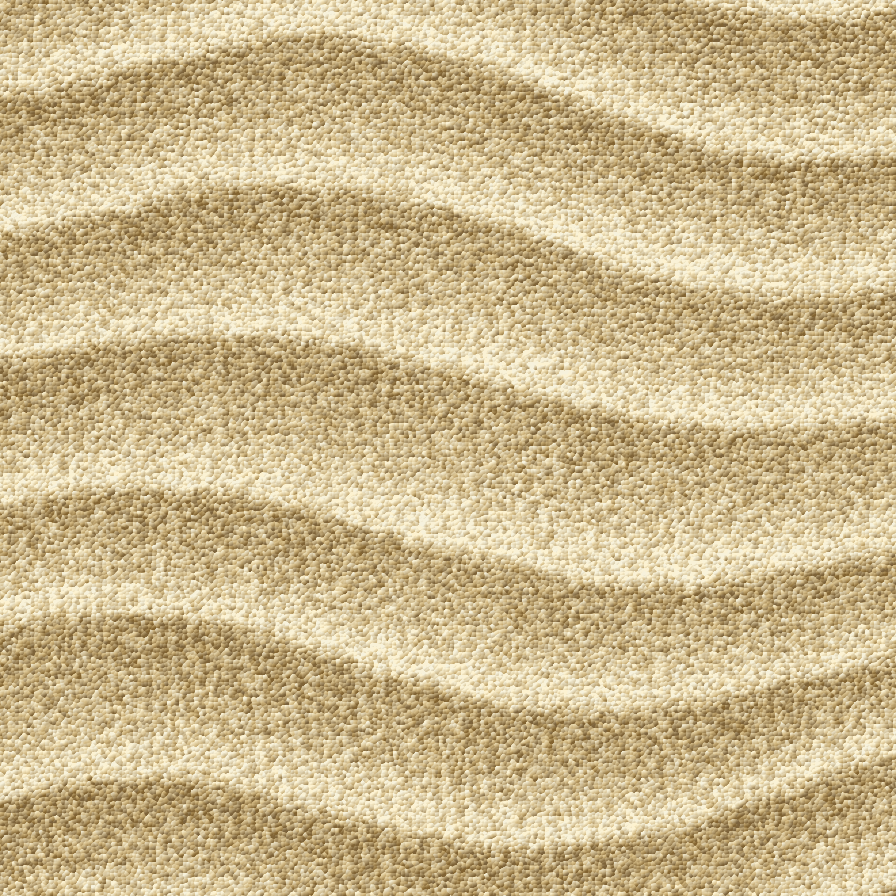
Write a WebGL 1 fragment shader that draws this texture.

```glsl
precision highp float;
// Wind-rippled beach sand: soft wavy crests over fine, side-lit grains.

uniform vec2 u_resolution;

float hash(vec2 p) {
  return fract(sin(dot(p, vec2(127.1, 311.7))) * 43758.5453);
}

float noise(vec2 p) {
  vec2 i = floor(p), f = fract(p);
  f = f * f * (3.0 - 2.0 * f);
  return mix(mix(hash(i), hash(i + vec2(1.0, 0.0)), f.x),
             mix(hash(i + vec2(0.0, 1.0)), hash(i + 1.0), f.x), f.y);
}

// Depth below the top edge of ripple crest k at position x.
float crest(float k, float x) {
  float base = 0.16 * k - 0.07 + 0.02 * exp(-3.0 * (k - 4.0) * (k - 4.0));
  float tilt = 0.06 * (1.0 - 4.8 * pow(clamp(base, 0.0, 0.9), 8.0));
  return base + tilt * (x - 0.5) - 0.036 * sin(6.2832 * x)
       + 0.04 * cos(3.1416 * base) * cos(6.2832 * x);
}

// Brightness of the ripples: shadow under each crest, rising to the next.
float rippleTone(vec2 uv) {
  float depth = 1.0 - uv.y + 0.008 * (noise(uv * vec2(9.0, 14.0)) - 0.5)
              + 0.005 * (noise(uv * 60.0) - 0.5);
  float above = -1.0, below = 2.0;
  for (int k = -1; k <= 8; k++) {
    float h = crest(float(k), uv.x);
    if (h <= depth) above = max(above, h);
    else below = min(below, h);
  }
  float fromCrest = depth - above;
  float phase = fromCrest / (below - above);
  float shadow = 0.37 + 0.08 * (noise(uv * vec2(4.0, 7.0) + 3.0) - 0.5);
  float slope = shadow + 0.2 * smoothstep(0.15, 0.75, phase)
              + 0.27 * smoothstep(0.6, 1.0, phase);
  return mix(shadow + 0.47, slope, smoothstep(0.0, 0.024, fromCrest));
}

// Rounded grains blended from nearby cells: x is shade, y is tint.
vec2 grains(vec2 p) {
  vec2 cell = floor(p), sum = vec2(0.0);
  float total = 0.0;
  for (int j = -1; j <= 1; j++) {
    for (int i = -1; i <= 1; i++) {
      vec2 id = cell + vec2(float(i), float(j));
      vec2 jitter = vec2(hash(id), hash(id + 41.3));
      vec2 offset = p - id - 0.1 - 0.8 * jitter;
      float weight = exp(-11.0 * dot(offset, offset));
      float shade = 0.62 * (hash(id + 87.9) - 0.5)
                  + 0.5 * dot(offset, vec2(-0.5, 0.85));
      sum += weight * vec2(shade, hash(id + 153.7) - 0.5);
      total += weight;
    }
  }
  return sum / total;
}

// Colour ramp from damp brown through tan to pale cream.
vec3 sandColor(float tone) {
  vec3 brown = vec3(0.50, 0.39, 0.21);
  vec3 tan1 = vec3(0.80, 0.71, 0.52);
  vec3 cream = vec3(0.98, 0.95, 0.84);
  return tone < 0.5 ? mix(brown, tan1, tone * 2.0)
                    : mix(tan1, cream, tone * 2.0 - 1.0);
}

void main() {
  vec2 uv = gl_FragCoord.xy / u_resolution;
  vec2 grain = grains(uv * 235.0);

  // Small clumps lit from the upper left.
  vec2 toLight = vec2(-0.4, 0.7);
  float clumps = noise(uv * 110.0) - noise(uv * 110.0 + toLight);

  float tone = rippleTone(uv) + grain.x + 0.2 * clumps;
  vec2 fromCenter = uv - 0.5;
  tone -= 0.16 * dot(fromCenter, fromCenter) - 0.02;

  vec3 color = sandColor(clamp(tone, 0.0, 1.0));
  color += grain.y * vec3(0.03, 0.0, -0.06);
  gl_FragColor = vec4(color, 1.0);
}
```
